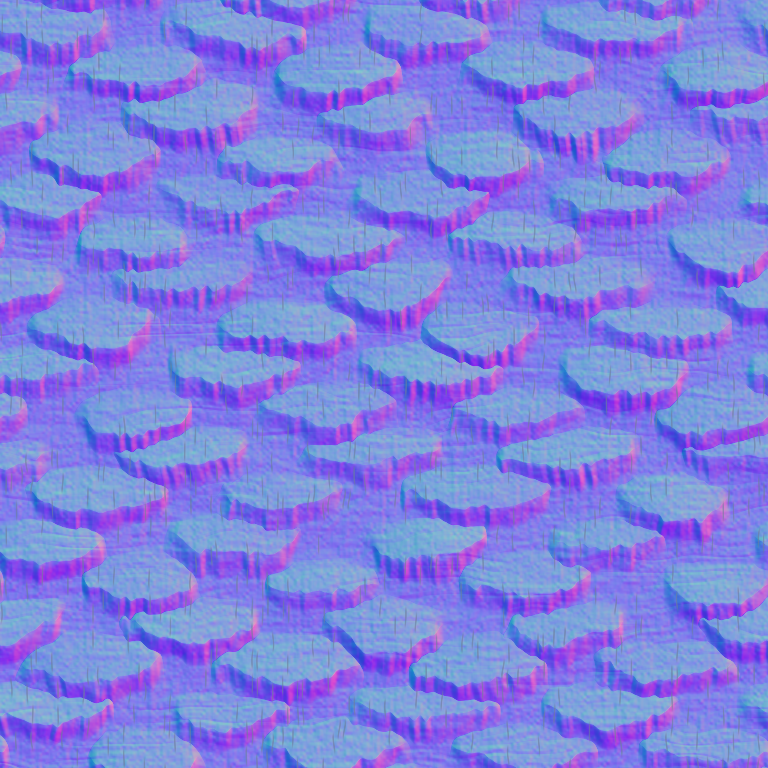
A three.js fragment shader for this texture map:

```glsl
// Normal map of rough bark: staggered rows of overlapping crescent scales with cracked grain.
varying vec2 vUv;

const float ROWS = 18.0;
const float COLUMNS = 4.0;
const vec3 CRACK_COLOR = vec3(0.43, 0.49, 0.62);

float hash(vec2 p) {
  vec3 q = fract(vec3(p.xyx) * 0.1031);
  q += dot(q, q.yzx + 33.33);
  return fract((q.x + q.y) * q.z);
}

float noise(vec2 p) {
  vec2 cell = floor(p);
  vec2 f = fract(p);
  f = f * f * (3.0 - 2.0 * f);
  float low = mix(hash(cell), hash(cell + vec2(1.0, 0.0)), f.x);
  float high = mix(hash(cell + vec2(0.0, 1.0)), hash(cell + vec2(1.0, 1.0)), f.x);
  return mix(low, high, f.y);
}

// Sideways shift of a row, in columns, repeating every four rows
float rowShift(float row) {
  float m = mod(row + 3.0, 4.0);
  return 0.22 + 0.25 * m + 0.25 * step(1.5, m) - 0.5 * step(2.5, m);
}

// One scale: a face that rises downward to a bowed lip, then a wall and a soft foot
float scaleHeight(vec2 q, vec2 size, float tilt, float ragged, float sideRagged) {
  float u = q.x / size.x + sideRagged;
  float arch = max(0.0, 1.0 - u * u);
  float top = 0.018 + size.y * 0.40 * arch + tilt * q.x;
  float lip = -0.001 - size.y * 0.95 * arch + tilt * q.x + ragged;
  float depth = max(0.0, top - max(q.y, lip));
  float face = 0.29 * depth * depth / (depth + 0.009);
  float wall = smoothstep(lip - 0.030, lip + 0.002, q.y);
  float foot = smoothstep(lip - 0.065, lip, q.y);
  float sides = 1.0 - smoothstep(0.82, 1.06, abs(u));
  return face * (0.76 * wall + 0.24 * foot) * sides;
}

// Highest of the scales around a point
float scales(vec2 p) {
  float ragged = 0.008 * (noise(vec2(p.x * 125.0, p.y * 16.0)) - 0.5)
               + 0.010 * (noise(p * vec2(38.0, 24.0) + 7.0) - 0.5);
  float sideRagged = 0.20 * (noise(p * vec2(70.0, 26.0) + 31.0) - 0.5);
  float baseRow = floor(p.y * ROWS);
  float height = 0.0;
  for (int j = -1; j <= 2; j++) {
    float row = baseRow + float(j);
    float shift = rowShift(row);
    float baseColumn = floor(p.x * COLUMNS - shift + 0.5);
    for (int i = -1; i <= 1; i++) {
      vec2 id = vec2(baseColumn + float(i), row) + 40.0;
      vec2 rnd = vec2(hash(id), hash(id + 57.0));
      vec2 center = vec2((id.x - 40.0 + shift) / COLUMNS, (row + 0.5) / ROWS);
      center += (rnd - 0.5) * vec2(0.022, 0.014);
      vec2 size = vec2(mix(0.074, 0.100, rnd.y), mix(0.018, 0.038, rnd.x));
      float tilt = 0.12 * (hash(id + 91.0) - 0.5);
      height = max(height, scaleHeight(p - center, size, tilt, ragged, sideRagged));
    }
  }
  return height;
}

// Creases across, strands along, and fine roughness
float grain(vec2 p) {
  float bend = 0.016 * noise(p * 20.0);
  float crease = abs(noise(vec2(p.x * 10.0, (p.y + bend) * 62.0)) - 0.5);
  float wrinkles = noise(vec2(p.x * 22.0, (p.y + bend) * 150.0));
  float strands = noise(vec2((p.x + 0.2 * bend) * 190.0, p.y * 17.0));
  float rough = noise(p * 230.0) + 1.2 * noise(p * 115.0 + 19.0);
  return 0.0018 * min(crease, 0.2) + 0.0008 * wrinkles + 0.0005 * strands + 0.0006 * rough;
}

float barkHeight(vec2 p) {
  vec2 warp = vec2(noise(p * 14.0), noise(p * 14.0 + 23.0)) - 0.5;
  return scales(p + 0.014 * warp) + grain(p) + 0.004 * noise(p * vec2(9.0, 18.0) + 3.0);
}

// Short thin upright cracks scattered over a grid
float cracks(vec2 p) {
  vec2 g = p * vec2(150.0, 30.0);
  g.x += 0.5 * noise(p * vec2(20.0, 50.0));
  g.y += 9.0 * hash(vec2(floor(g.x), 5.0));
  float present = step(0.84, hash(floor(g) + 11.0));
  vec2 f = abs(fract(g) - 0.5);
  float line = 1.0 - smoothstep(0.05, 0.24, f.x);
  return present * line * (1.0 - smoothstep(0.20, 0.48, f.y));
}

// Encode a normal, with less blue on upward and sideways slopes
vec3 encodeNormal(vec3 n) {
  float blue = 0.935 - 0.24 * max(0.0, n.y) - 0.17 * abs(n.x);
  return vec3(0.50 + 0.5 * n.x, 0.5 + 0.5 * n.y, blue);
}

void main() {
  float e = 0.0011;
  float h = barkHeight(vUv);
  float dx = (barkHeight(vUv + vec2(e, 0.0)) - h) / e;
  float dy = (barkHeight(vUv + vec2(0.0, e)) - h) / e;
  vec3 color = encodeNormal(normalize(vec3(-dx, -dy, 1.0)));
  color = mix(color, CRACK_COLOR, 0.6 * cracks(vUv));
  gl_FragColor = vec4(color, 1.0);
}
```
